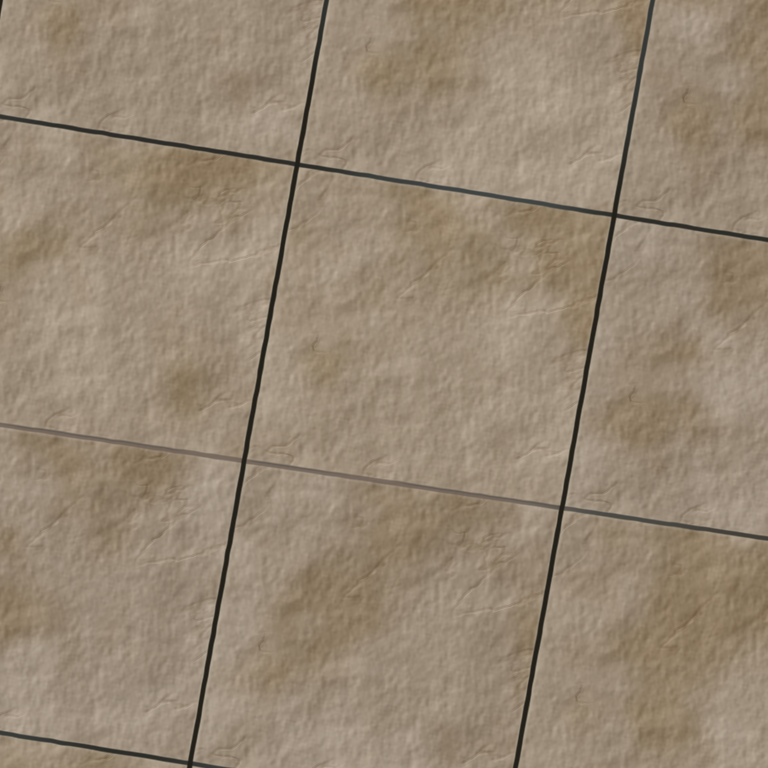
A Shadertoy shader for this texture:

```glsl
// Tilted floor of square stone tiles with narrow dark joints, one of them worn and filled.
// A skewed lattice places the tiles; each carries the same embossed stone relief,
// built from layered noise, with its own mottling and tint.

const vec2 CORNER = vec2(0.387, 0.786);        // one joint crossing
const vec2 ACROSS = vec2(0.4128, -0.0664);     // step to the next column
const vec2 UP = vec2(0.0697, 0.390);           // step to the next row
const float JOINT_HALF = 0.0031;
const float LIP_WIDTH = 0.0032;
const float WORN_ROW = -1.0;
const float RELIEF_GAIN = 0.85;
const vec2 LIGHT_STEP = vec2(-0.0013, 0.0013);
const vec2 ARC_CENTRE = vec2(0.70, 0.74);      // in tile units
const float ARC_RADIUS = 0.048;

const vec3 STONE = vec3(0.605, 0.545, 0.472);
const vec3 PALE = vec3(0.655, 0.598, 0.530);
const vec3 OCHRE = vec3(0.530, 0.452, 0.345);
const vec3 JOINT = vec3(0.135, 0.125, 0.100);
const vec3 JOINT_DUST = vec3(0.250, 0.265, 0.260);
const vec3 FILLER = vec3(0.430, 0.375, 0.335);
const vec3 LIP = vec3(0.710, 0.665, 0.590);

float hash(vec2 p) {
    return fract(sin(dot(p, vec2(127.1, 311.7))) * 43758.5453);
}

float noise(vec2 p) {
    vec2 i = floor(p), f = fract(p);
    f = f * f * (3.0 - 2.0 * f);
    return mix(mix(hash(i), hash(i + vec2(1, 0)), f.x),
               mix(hash(i + vec2(0, 1)), hash(i + vec2(1, 1)), f.x), f.y);
}

float fbm(vec2 p) {
    float sum = 0.0, amp = 0.5;
    for (int i = 0; i < 5; i++) {
        sum += amp * noise(p);
        p = mat2(1.6, 1.2, -1.2, 1.6) * p + 7.3;
        amp *= 0.5;
    }
    return sum;
}

// Thin slanted cracks, gathered in patches
float crease(vec2 p) {
    vec2 q = mat2(0.88, -0.47, 0.47, 0.88) * p;
    float line = 1.0 - smoothstep(0.0, 0.035, abs(fbm(q * vec2(10.0, 23.0) + 3.0) - 0.49));
    return line * smoothstep(0.42, 0.68, noise(p * 13.0 + 21.0));
}

// Broken rim of a shallow flake
float flakeRim(vec2 p) {
    vec2 d = p - mat2(ACROSS, UP) * ARC_CENTRE;
    float r = length(d) + 0.022 * (noise(p * 38.0) - 0.5);
    float side = smoothstep(-0.02, 0.03, d.x + d.y);
    return side * smoothstep(ARC_RADIUS - 0.004, ARC_RADIUS + 0.002, r);
}

float relief(vec2 p) {
    return fbm(p * 17.0) + 0.35 * noise(p * vec2(170.0, 100.0)) * 0.25
         - 0.055 * crease(p) + 0.045 * flakeRim(p);
}

vec3 tileColour(vec2 p, vec2 cell, vec2 uv) {
    float mottle = mix(fbm(p * 8.0 + 4.0), fbm(p * 9.0 + cell * 17.0), 0.45);
    float bleach = fbm(p * 11.0 + cell * 5.0 + 40.0);
    float warm = smoothstep(0.45, 0.69, mottle + 0.04 * smoothstep(0.6, 1.0, uv.x));
    vec3 col = mix(STONE, PALE, 0.75 * smoothstep(0.44, 0.66, bleach));
    col = mix(col, OCHRE, 0.72 * warm);
    // Relief shading, cracks and grain
    float shade = relief(p + LIGHT_STEP) - relief(p - LIGHT_STEP);
    col -= RELIEF_GAIN * clamp(shade, -0.10, 0.10);
    col -= vec3(0.030, 0.034, 0.038) * crease(p);
    col += 0.022 * (noise(uv * vec2(300.0, 170.0)) - 0.5);
    // Tint of the single tile
    float tint = hash(cell + 2.7) - 0.5;
    return col + tint * vec3(0.020, 0.018, 0.008);
}

// Coverage of a band around a line, softened over about a pixel
float band(float d, float halfWidth, float soft) {
    return 1.0 - smoothstep(halfWidth - soft, halfWidth + soft, abs(d));
}

void mainImage(out vec4 fragColor, in vec2 fragCoord) {
    vec2 uv = fragCoord / iResolution.xy;
    float soft = 0.0007 + 0.6 / iResolution.y;
    mat2 lattice = mat2(ACROSS, UP);
    vec2 g = inverse(lattice) * (uv - CORNER);

    // The worn joint sits slightly askew
    float nearWorn = 1.0 - smoothstep(0.0, 0.5, abs(g.y - WORN_ROW));
    g.y -= (0.010 + 0.013 * g.x) * nearWorn;

    vec2 cell = floor(g);
    vec3 col = tileColour(lattice * (g - cell), cell, uv);

    // Signed distances to the nearest joints, with slightly chipped edges
    vec2 nearest = floor(g + 0.5);
    vec2 d = (g - nearest) * vec2(length(ACROSS), length(UP));
    d += 0.0009 * (vec2(noise(uv * 75.0), noise(uv * 75.0 + 30.0)) - 0.5);
    float worn = 1.0 - step(0.5, abs(nearest.y - WORN_ROW));
    float filled = worn * (1.0 - 0.75 * smoothstep(0.8, 1.15, g.x));

    // Pale lips along both edges
    float wear = 0.35 + 0.65 * noise(uv * 19.0 + 8.0);
    float lipX = band(d.x - 0.0008, JOINT_HALF + LIP_WIDTH * 0.7, soft + 0.001);
    float lipY = band(d.y + 0.0008, JOINT_HALF + LIP_WIDTH * 0.5, soft + 0.001);
    col = mix(col, LIP, wear * max(0.75 * lipX, 0.45 * lipY));

    // Joints: dusty rows, a filled row with a broken dark core, dark columns
    float dust = smoothstep(0.35, 0.75, noise(uv * 6.0 + 12.0));
    vec3 rowCol = mix(mix(JOINT, JOINT_DUST, 0.35 + 0.65 * dust), FILLER, filled);
    float core = band(d.y - 0.0012, 0.0008, soft) * smoothstep(0.3, 0.6, noise(uv * 14.0));
    rowCol = mix(rowCol, JOINT_DUST, 0.6 * core * filled);
    float rowWidth = JOINT_HALF * (0.92 + 0.15 * filled * noise(uv * 25.0));
    col = mix(col, rowCol, band(d.y, rowWidth, soft) * (1.0 - 0.15 * filled));
    vec3 columnCol = mix(JOINT, JOINT_DUST, 0.7 * smoothstep(0.65, 0.95, uv.y) * dust);
    col = mix(col, columnCol, band(d.x, JOINT_HALF, soft));

    fragColor = vec4(clamp(col, 0.0, 1.0), 1.0);
}
```
